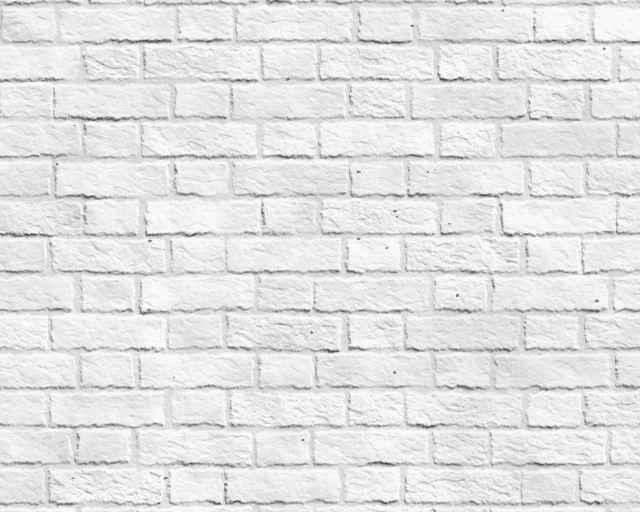
Reproduce this texture procedurally as a WebGL 1 fragment shader.

```glsl
precision highp float;
// White painted brick wall in Flemish bond: long and short bricks alternate in
// each course, and courses shift by half a repeat. A height field of worn bricks,
// chips and grain is lit from the upper right with short cast shadows.

#define COURSES 13.32      // brick courses over the canvas height
#define REPEAT 4.62        // long plus short brick, in course heights
#define LONG_CELL 3.10     // long brick with its joint
#define JOINT 0.15         // mortar width
#define EDGE_WEAR 0.085    // raggedness of the brick outlines
#define ROUGHNESS 1.25     // strength of the surface bumps
#define CONTRAST 0.58      // strength of the directional light
#define SHADOW 0.36        // strength of the cast shadows
#define LIGHT_DIR vec2(0.42, 0.907)
#define FACE_COLOR vec3(0.922, 0.922, 0.925)
#define MORTAR_COLOR vec3(0.868, 0.867, 0.867)
#define PIT_COLOR vec3(0.42, 0.41, 0.39)

uniform vec2 u_resolution;

vec2 hash2(vec2 p) {
  vec3 q = fract(p.xyx * vec3(0.1031, 0.1030, 0.0973));
  q += dot(q, q.yzx + 33.33);
  return fract((q.xx + q.yz) * q.zy);
}

float cornerSlope(vec2 cell, vec2 offset) {
  return dot(hash2(cell) * 2.0 - 1.0, offset);
}

// Gradient noise, roughly -0.7 to 0.7
float noise(vec2 p) {
  vec2 i = floor(p), f = p - i;
  vec2 u = f * f * f * (f * (f * 6.0 - 15.0) + 10.0);
  vec2 e = vec2(1.0, 0.0);
  float low = mix(cornerSlope(i, f), cornerSlope(i + e, f - e), u.x);
  float high = mix(cornerSlope(i + e.yx, f - e.yx), cornerSlope(i + 1.0, f - 1.0), u.x);
  return mix(low, high, u.y);
}

// Signed distance to the nearest brick (x) and two random values of it (yz)
vec3 brick(vec2 p) {
  p.y += 0.06 * noise(p * vec2(0.45, 0.3) + 5.0);
  float row = floor(p.y);
  float x = p.x - 1.18 - 0.022 * row - mod(row, 2.0) * REPEAT * 0.5;
  x += 0.16 * (hash2(vec2(row, 7.0)).x - 0.5);
  float column = floor(x / REPEAT);
  x -= column * REPEAT;

  float isShort = step(LONG_CELL, x);
  float width = mix(LONG_CELL, REPEAT - LONG_CELL, isShort);
  vec2 id = vec2(column * 2.0 + isShort, row) + 40.0;
  vec2 rnd = hash2(id), jitter = hash2(id + 71.3) - 0.5;

  vec2 local = vec2(x - isShort * LONG_CELL - 0.5 * width, fract(p.y) - 0.5);
  local -= jitter * vec2(0.10, 0.04);
  local.y += local.x * (rnd.x - 0.5) * 0.035;
  vec2 halfSize = 0.5 * (vec2(width, 1.0) - JOINT) - 0.06;
  vec2 q = abs(local) - halfSize;
  float d = length(max(q, 0.0)) + min(max(q.x, q.y), 0.0) - 0.06;
  d += EDGE_WEAR * (noise(p * 2.7) + 0.7 * noise(p * 6.5 + 9.0) + 0.4 * noise(p * 14.0));
  return vec3(d, rnd);
}

// Height of the painted surface
float height(vec2 p) {
  vec3 b = brick(p);
  float face = smoothstep(0.045, -0.05, b.x);
  float relief = clamp(0.62 + 1.1 * noise(p * 0.95 + 3.0), 0.12, 1.1);
  float rough = ROUGHNESS * mix(0.5, 1.2, b.y * b.y);

  // Flaked layers leave small cliffs, slanted a little
  vec2 s = vec2(p.x + 0.6 * p.y, p.y) + b.z * 13.0 * step(b.x, 0.0);
  float flakes = smoothstep(0.12, 0.22, noise(s * vec2(1.8, 3.4)))
               + 0.6 * smoothstep(0.14, 0.26, noise(s * vec2(4.6, 7.0) + 17.0));
  float grain = 0.15 * noise(p * 3.3) + 0.14 * noise(p * 8.0 + 4.0)
              + 0.09 * noise(p * 18.0 + 8.0);
  return face * (relief - 0.17 * rough * flakes) + grain * mix(0.9, rough, face);
}

// Rare small holes, gathered in a few patches
float pits(vec2 p) {
  vec2 g = p * 5.0, cell = floor(g), rnd = hash2(cell + 19.0);
  vec2 center = 0.3 + 0.4 * hash2(cell + 3.7);
  float radius = mix(0.12, 0.28, rnd.y);
  float d = length((g - cell - center) * vec2(0.8, 1.2)) + 0.2 * noise(g * 3.0);
  float patchy = smoothstep(0.2, 0.4, noise(p * 0.33 + 2.0));
  return smoothstep(radius, radius - 0.14, d) * step(rnd.x, 0.002 + 0.035 * patchy);
}

void main() {
  vec2 p = gl_FragCoord.xy / u_resolution.y * COURSES - vec2(0.0, 0.17);
  vec3 b = brick(p);
  float face = smoothstep(0.05, -0.05, b.x);

  // Slope towards the light
  vec2 probe = LIGHT_DIR * 0.025;
  float slope = height(p + probe) - height(p - probe);

  // Short cast shadow, deeper where the joint is hollow
  float base = height(p), shadow = 0.0;
  for (int i = 1; i <= 4; i++) {
    float reach = float(i);
    shadow = max(shadow, height(p + LIGHT_DIR * 0.028 * reach) - base - 0.15 * reach);
  }
  float hollow = clamp(0.85 + 1.6 * noise(p * 1.7 + 21.0), 0.3, 1.6);

  // Paint tone, brick by brick and in broad stains
  vec3 color = mix(MORTAR_COLOR, FACE_COLOR + 0.035 * (b.z - 0.5), face);
  color += 0.05 * noise(p * 0.35) + 0.045 * noise(p * 1.3 + 6.0) + 0.03 * noise(p * 4.5);
  float light = -CONTRAST * slope;
  light = light > 0.0 ? 0.075 * (1.0 - exp(-light * 13.0)) : light;
  color += (light - SHADOW * hollow * clamp(shadow, 0.0, 1.0)) * vec3(0.98, 1.0, 1.03);
  color = mix(color, PIT_COLOR, 0.8 * pits(p));
  gl_FragColor = vec4(clamp(color, 0.32, 0.975), 1.0);
}
```
